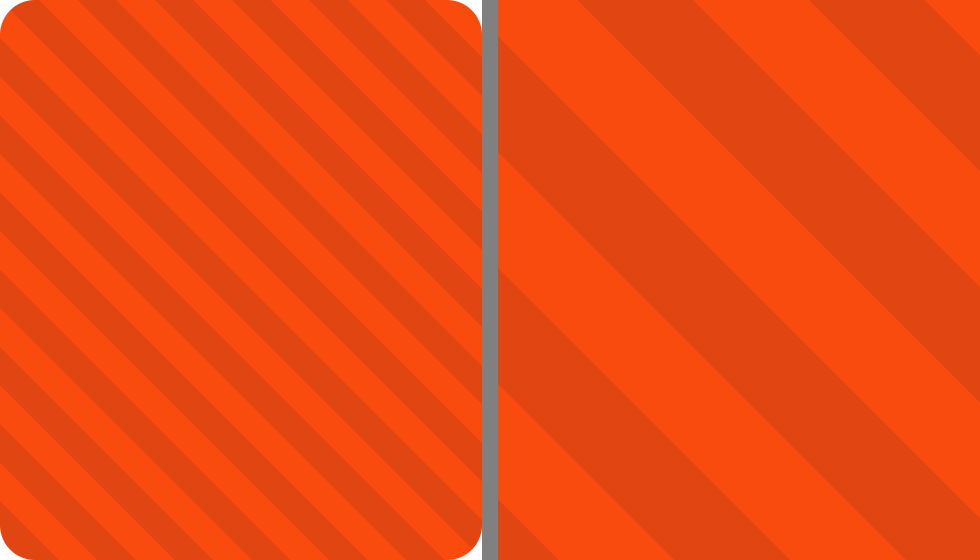
Left: the whole. Right: its middle third, enlarged.
A WebGL 2 fragment shader for this pattern:

```glsl
#version 300 es
precision highp float;

uniform vec2 u_resolution;
out vec4 fragColor;

const vec3 BRIGHT_ORANGE = vec3(0.980, 0.294, 0.059);
const vec3 BURNT_ORANGE = vec3(0.884, 0.269, 0.067);
const vec3 BACKDROP = vec3(1.0);

// All lengths are fractions of the canvas height.
const float STRIPE_PERIOD = 0.1378;  // measured along a horizontal line
const float STRIPE_OFFSET = 0.0008;
const float CORNER_RADIUS = 0.0625;

// Signed distance to a rounded box centred on the origin.
float roundedBox(vec2 p, vec2 halfSize, float radius) {
    vec2 q = abs(p) - halfSize + radius;
    return length(max(q, 0.0)) + min(max(q.x, q.y), 0.0) - radius;
}

// Signed distance to equal 45 degree bands, negative inside a band.
float diagonalBands(vec2 p, float period, float offset) {
    float phase = fract((p.x + p.y - offset) / period);
    return (abs(phase - 0.5) - 0.25) * period * inversesqrt(2.0);
}

// Antialiased coverage of a signed distance.
float coverage(float dist, float pixel) {
    return clamp(0.5 - dist / pixel, 0.0, 1.0);
}

void main() {
    float pixel = 1.0 / u_resolution.y;
    vec2 canvas = u_resolution * pixel;
    vec2 p = gl_FragCoord.xy * pixel;

    // Stripes are anchored to the upper left corner; dark bands fill
    // the first half of each period.
    vec2 fromTopLeft = p - vec2(0.0, canvas.y);
    float bandStart = STRIPE_OFFSET - 0.25 * STRIPE_PERIOD;
    float band = diagonalBands(fromTopLeft, STRIPE_PERIOD, bandStart);
    vec3 color = mix(BRIGHT_ORANGE, BURNT_ORANGE, coverage(band, pixel));

    // Rounded panel edge
    float panel = roundedBox(p - 0.5 * canvas, 0.5 * canvas, CORNER_RADIUS);
    color = mix(BACKDROP, color, coverage(panel, pixel));

    fragColor = vec4(color, 1.0);
}
```
